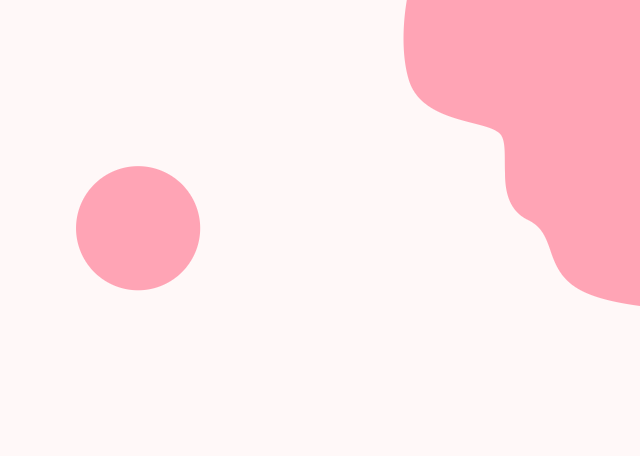
A WebGL 2 fragment shader for this background:

```glsl
#version 300 es
precision highp float;
// Flat two-tone background: a disc at left and a wavy blob filling the top right corner.
// The blob's edge is a chain of cubic Bezier curves that always descends, so each height
// meets it once: bisection finds that point, and its tangent gives a signed distance.

uniform vec2 u_resolution;
out vec4 outColor;

// Colours
const vec3 PAPER = vec3(1.0, 0.973, 0.972);
const vec3 PINK = vec3(1.0, 0.643, 0.710);

// Lengths are in canvas widths, with the origin at the lower left
const vec2 DISC_CENTER = vec2(0.2158, 0.3559);
const float DISC_RADIUS = 0.0970;

// Blob edge from top to right; neighbouring curves share an end point
const int CURVES = 6;
const int BISECTIONS = 18;
const vec2 EDGE[19] = vec2[19](
    vec2(0.6354, 0.7109), vec2(0.6289, 0.6719), vec2(0.6276, 0.6224),
    vec2(0.6393, 0.5859), vec2(0.6602, 0.5221), vec2(0.7526, 0.5247),
    vec2(0.7773, 0.5065), vec2(0.7917, 0.4987), vec2(0.7878, 0.4714),
    vec2(0.7891, 0.4414), vec2(0.7891, 0.4076), vec2(0.7982, 0.3828),
    vec2(0.8229, 0.3698), vec2(0.8451, 0.3594), vec2(0.8516, 0.3451),
    vec2(0.8594, 0.3229), vec2(0.8750, 0.2747), vec2(0.8945, 0.2487),
    vec2(1.0000, 0.2344));

vec2 bezier(vec2 a, vec2 b, vec2 c, vec2 d, float t) {
    float s = 1.0 - t;
    return s * s * s * a + 3.0 * s * t * (s * b + t * c) + t * t * t * d;
}

vec2 bezierTangent(vec2 a, vec2 b, vec2 c, vec2 d, float t) {
    float s = 1.0 - t;
    return normalize(s * s * (b - a) + 2.0 * s * t * (c - b) + t * t * (d - c));
}

float discDistance(vec2 p) {
    return length(p - DISC_CENTER) - DISC_RADIUS;
}

// Negative to the right of the descending edge
float blobDistance(vec2 p) {
    // Pick the curve that spans this height
    int first = 0;
    for (int i = 1; i < CURVES; i++) {
        if (p.y < EDGE[3 * i].y) first = 3 * i;
    }
    vec2 a = EDGE[first];
    vec2 b = EDGE[first + 1];
    vec2 c = EDGE[first + 2];
    vec2 d = EDGE[first + 3];

    // Find where the curve crosses this height
    float low = 0.0;
    float high = 1.0;
    for (int i = 0; i < BISECTIONS; i++) {
        float middle = 0.5 * (low + high);
        if (bezier(a, b, c, d, middle).y > p.y) low = middle;
        else high = middle;
    }
    float t = 0.5 * (low + high);

    vec2 offset = p - bezier(a, b, c, d, t);
    vec2 tangent = bezierTangent(a, b, c, d, t);
    return tangent.y * offset.x - tangent.x * offset.y;
}

void main() {
    float pixel = 1.0 / u_resolution.x;
    vec2 p = gl_FragCoord.xy * pixel;

    // Join both shapes and smooth the edge over one pixel
    float shape = min(discDistance(p), blobDistance(p));
    float coverage = clamp(0.5 - shape / pixel, 0.0, 1.0);
    outColor = vec4(mix(PAPER, PINK, coverage), 1.0);
}
```
